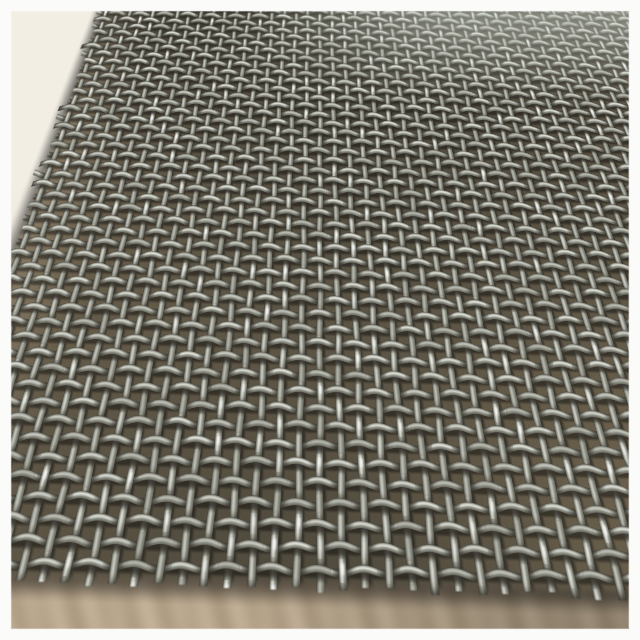
A WebGL 2 fragment shader for this texture:

```glsl
#version 300 es
precision highp float;

uniform vec2 u_resolution;
out vec4 outColor;

// Layout, in canvas units
const float FRAME = 0.0175;
const vec2 VANISH = vec2(0.5, 1.911);
const float ROW_TILT = 0.025;
// Weave: column pitch per unit of depth, row count scale, mesh borders in cells
const float COLUMN_PITCH = 0.0198;
const float ROW_SCALE = 88.3;
const float LEFT_EDGE = -18.3;
const float BOTTOM_EDGE = 48.35;
// Wire, in column pitches
const float RADIUS = 0.175;
const float LIFT = 0.11;
const float ARC_LEAN = 0.4;
const float PI = 3.14159265;

const vec3 WHITE = vec3(0.985, 0.985, 0.98);
const vec3 DESK_PALE = vec3(0.95, 0.935, 0.895);
const vec3 DESK_TAN = vec3(0.72, 0.65, 0.55);
const vec3 HOLE_BROWN = vec3(0.41, 0.37, 0.295);
const vec3 HOLE_DARK = vec3(0.31, 0.29, 0.24);
const vec3 STEEL_DARK = vec3(0.21, 0.20, 0.17);
const vec3 STEEL_MID = vec3(0.53, 0.535, 0.49);
const vec3 STEEL_LIGHT = vec3(0.90, 0.91, 0.88);
const vec3 HAZE = vec3(0.80, 0.83, 0.79);

float hash(vec2 p) {
    return fract(sin(dot(p, vec2(127.1, 311.7))) * 4375.85);
}

// Round wire: s runs across it (-1..1), height runs along its bends (-1..1)
vec3 steel(float s, float height, float lightSide, float gloss) {
    float lit = smoothstep(-1.3, 0.55, height);
    float facing = sqrt(max(1.0 - s * s, 0.0));
    vec3 c = mix(STEEL_DARK, STEEL_MID, lit * (0.2 + 0.8 * facing));
    float streak = exp(-pow((s - lightSide) / 0.48, 2.0));
    return mix(c, STEEL_LIGHT, streak * lit * gloss);
}

float cover(float dist, float soft) {
    return 1.0 - smoothstep(-soft, soft, dist);
}

// Cross wires lying above (layer = 1) or below (layer = -1) the long wires
vec3 drawRows(vec3 c, vec2 cell, float squash, float soft, float layer) {
    for (int k = 1; k >= -1; k--) {
        float row = floor(cell.y + 0.5) + float(k);
        float height = -cos(PI * (cell.x + row));
        float bend = -cos(PI * (cell.x + row) + ARC_LEAN);
        float wobble = 0.04 * sin(cell.x * 0.9 + row * 2.4);
        float b = (cell.y - row) / squash - LIFT * bend - wobble;
        float end = LEFT_EDGE - 0.7 * hash(vec2(row, 3.0));
        float shape = cover(abs(b) - RADIUS, soft) * cover(end - cell.x, soft);
        shape *= step(0.0, height * layer) * step(BOTTOM_EDGE, row);
        float gloss = 0.45 + 0.45 * hash(vec2(floor(cell.x + 0.5), row));
        c = mix(c, steel(b / RADIUS, height, 0.25, gloss), shape);
    }
    return c;
}

// Long wires running into the distance
vec3 drawColumns(vec3 c, vec2 cell, float squash, float soft) {
    float column = floor(cell.x + 0.5);
    float lifted = cell.y - LIFT * squash * cos(PI * (cell.y + column));
    float height = cos(PI * (lifted + column));
    float a = cell.x - column - 0.04 * sin(cell.y * 0.8 + column * 1.9);
    float end = BOTTOM_EDGE - 0.3 * hash(vec2(column, 8.0));
    float shape = cover(abs(a) - RADIUS, soft) * cover(end - cell.y, soft);
    shape *= step(LEFT_EDGE, column);
    float spark = hash(vec2(column, floor(lifted + 0.5)));
    vec3 wire = steel(a / RADIUS, height, -0.2, 0.4 + 0.45 * spark);
    float glint = smoothstep(0.6, 1.0, spark) * smoothstep(0.4, 1.0, height);
    wire = mix(wire, WHITE, 0.8 * glint * exp(-pow(a / RADIUS * 1.8, 2.0)));
    return mix(c, wire, shape);
}

// Blurred table top with faint grain
vec3 desk(vec2 p) {
    float grain = sin(p.x * 83.0 + 2.0 * sin(p.y * 19.0)) + sin(p.x * 137.0 + p.y * 30.0);
    vec3 c = mix(DESK_TAN, DESK_PALE, smoothstep(0.0, 0.75, p.y - 0.1 * p.x));
    c += 0.022 * grain * (1.0 - smoothstep(0.0, 0.4, p.y));
    return c * (1.0 - 0.22 * smoothstep(0.3, 1.0, p.x));
}

void main() {
    vec2 p = gl_FragCoord.xy / u_resolution;

    // Perspective cell coordinates: wires cross at whole numbers
    vec2 q = p + vec2(0.0, ROW_TILT * (p.x - 0.5));
    float depth = VANISH.y - q.y;
    float pitch = COLUMN_PITCH * depth;
    vec2 cell = vec2((p.x - VANISH.x) / pitch, ROW_SCALE / depth);
    float squash = COLUMN_PITCH * ROW_SCALE / depth;
    float pixel = 1.0 / min(u_resolution.x, u_resolution.y);
    float blur = 0.07 * smoothstep(0.82, 1.0, p.y) + 0.03 * (1.0 - smoothstep(0.08, 0.2, p.y));
    float soft = 0.75 * pixel / pitch + blur;

    // Ground below the mesh, with its soft shadow past the edges
    vec3 c = desk(p);
    c *= 1.0 - 0.45 * smoothstep(BOTTOM_EDGE - 1.0, BOTTOM_EDGE, cell.y)
        * smoothstep(LEFT_EDGE - 1.0, LEFT_EDGE, cell.x);
    float shade = 0.45 + 0.3 * sin(p.x * 5.0 - 1.0) + 0.25 * sin(p.y * 7.0 + p.x * 3.0);
    vec3 hole = mix(HOLE_BROWN, HOLE_DARK, clamp(shade, 0.0, 1.0));
    hole = mix(hole, DESK_TAN, 0.35 * (1.0 - smoothstep(LEFT_EDGE, LEFT_EDGE + 5.0, cell.x)));

    // Narrow shadows to the right of and below the wires
    vec2 away = abs(fract(cell + vec2(-0.1, 0.16 * squash) + 0.5) - 0.5);
    away.y /= squash;
    hole *= 1.0 - 0.42 * cover(min(away.x, away.y) - RADIUS, 0.07 + soft);
    float inside = smoothstep(LEFT_EDGE - 0.3, LEFT_EDGE + 0.3, cell.x)
        * smoothstep(BOTTOM_EDGE - 0.2, BOTTOM_EDGE + 0.4, cell.y);
    c = mix(c, hole, inside);

    // Plain weave, back to front
    c = drawRows(c, cell, squash, soft, -1.0);
    c = drawColumns(c, cell, squash, soft);
    c = drawRows(c, cell, squash, soft, 1.0);

    // Pale reflection on the far side
    float glow = smoothstep(0.82, 1.0, p.y) * smoothstep(0.3, 0.75, p.x);
    c = mix(c, HAZE, 0.5 * glow * inside);

    // White frame
    vec2 border = abs(p - 0.5) - (0.5 - FRAME);
    c = mix(c, WHITE, smoothstep(-pixel, pixel, max(border.x, border.y)));
    outColor = vec4(c, 1.0);
}
```
